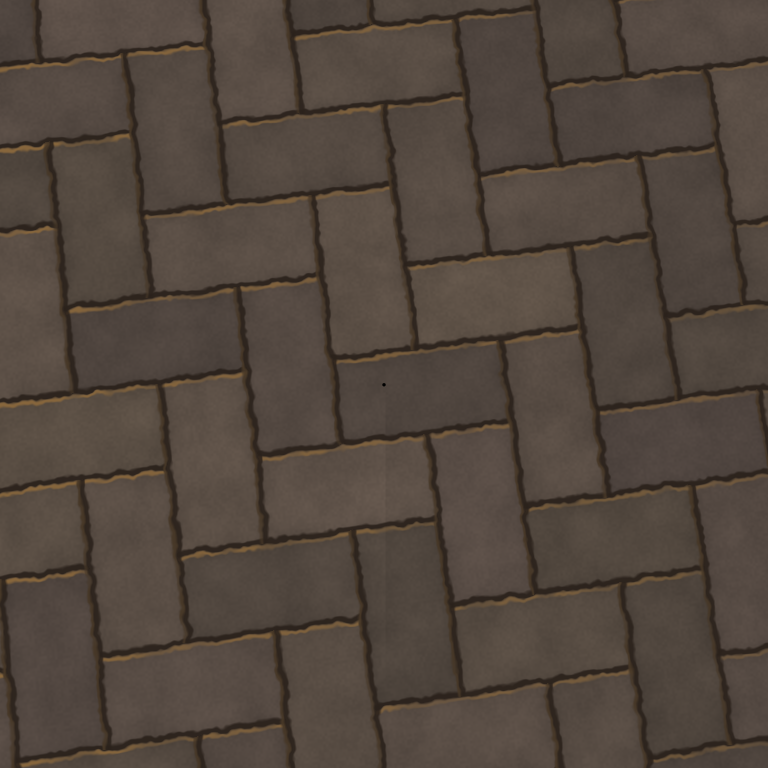
Reproduce this texture procedurally as a WebGL 1 fragment shader.

```glsl
precision highp float;
// Worn brown pavers in a herringbone bond, seen at a slight tilt.
// A projective map gives brick coordinates; each cell's diagonal index picks
// its brick, and signed edge distances shade dark joints and gilded rims.
uniform vec2 u_resolution;

float hash(vec2 p) {
  vec3 q = fract(vec3(p.xyx) * 0.1031);
  q += dot(q, q.yzx + 33.33);
  return fract((q.x + q.y) * q.z);
}

float noise(vec2 p) {
  vec2 i = floor(p), f = fract(p);
  f = f * f * (3.0 - 2.0 * f);
  return mix(mix(hash(i), hash(i + vec2(1.0, 0.0)), f.x),
             mix(hash(i + vec2(0.0, 1.0)), hash(i + 1.0), f.x), f.y);
}

float fbm(vec2 p) {
  float sum = 0.0, amp = 0.5;
  for (int i = 0; i < 4; i++) {
    sum += amp * noise(p);
    p = p * 2.03 + 17.3;
    amp *= 0.5;
  }
  return sum;
}

// Canvas position (y down) to brick-width units, with perspective
vec2 pavingPlane(vec2 c) {
  float depth = 1.0 - 0.0364 * c.x + 0.0833 * c.y;
  return vec2(9.072 * c.x - 1.051 * c.y - 2.406,
              1.086 * c.x + 9.456 * c.y - 1.836) / depth;
}

// Soft band of given half width around zero
float band(float d, float halfWidth, float soft) {
  return 1.0 - smoothstep(halfWidth - soft, halfWidth + soft, abs(d));
}

// Distance to the nearer of two opposite edges, negative at the far one
float edgeDistance(float q, float size) {
  return q < size - q ? q : q - size;
}

void main() {
  vec2 canvas = gl_FragCoord.xy / u_resolution;
  canvas.y = 1.0 - canvas.y;
  float pixel = 1.0 / min(u_resolution.x, u_resolution.y);
  float soft = max(0.018, 7.0 * pixel);
  vec2 plane = pavingPlane(canvas) + 64.0;

  // Chipped, wavering edges
  vec2 p = plane + 0.05 * (vec2(noise(plane * 7.0), noise(plane * 7.0 + 41.0)) - 0.5)
                 + 0.025 * (vec2(noise(plane * 19.0), noise(plane * 19.0 + 83.0)) - 0.5);

  // Herringbone: indices 0,1 form a lying brick, 2,3 a standing one
  vec2 cell = floor(p);
  float index = mod(cell.x + cell.y, 4.0);
  bool lying = index < 1.5;
  float secondHalf = mod(index, 2.0);
  vec2 size = lying ? vec2(2.0, 1.0) : vec2(1.0, 2.0);
  vec2 origin = cell - secondHalf * (size - 1.0);
  vec2 q = p - origin;
  float across = edgeDistance(q.x, size.x);
  float down = edgeDistance(q.y, size.y);

  // Brick face: tone per brick, blotches and fine grain
  float tone = hash(origin + 5.0);
  float blotch = fbm(plane * 2.6 + tone * 50.0) - 0.47;
  float grain = noise(plane * 34.0) - 0.5;
  vec3 color = mix(vec3(0.305, 0.265, 0.245), vec3(0.372, 0.320, 0.288), tone);
  color = mix(color, color * vec3(1.0, 1.01, 0.96), hash(origin + 29.0));
  color *= 1.0 + 0.22 * blotch + 0.06 * grain;

  // Faint lighting step left of the lower centre line
  float seam = smoothstep(-pixel, pixel, 0.502 - canvas.x)
             * smoothstep(0.5, 0.54, canvas.y) * smoothstep(0.38, 0.5, canvas.x);
  color *= 1.0 + 0.07 * seam * (1.0 - smoothstep(0.75, 0.95, canvas.y));

  // Soft soiling beside the joints
  float nearest = min(abs(across), abs(down));
  color *= 1.0 - 0.15 * exp(-nearest * 14.0);

  // Joints across the slope: shadow above, gilded rim below
  vec3 shadow = vec3(0.165, 0.130, 0.105);
  vec3 brown = vec3(0.275, 0.215, 0.150);
  vec3 gold = vec3(0.530, 0.400, 0.235);
  float wear = smoothstep(0.15, 0.6, noise(plane * 4.5 + 11.0));
  float glow = (1.0 - 0.45 * canvas.x) * mix(0.5, 1.0, wear);
  color = mix(color, shadow, 0.92 * band(down + 0.018, 0.032, soft));
  color = mix(color, gold, glow * band(down - 0.036, 0.021, soft));

  // Joints along the slope: brown lip on the left, shadow on the right
  color = mix(color, brown, mix(0.6, 0.95, wear) * band(across + 0.028, 0.026, soft));
  color = mix(color, shadow, 0.88 * band(across - 0.012, 0.030, soft));

  // One tiny pit at the centre
  float pit = length(canvas - vec2(0.5, 0.501));
  color *= smoothstep(0.0012, 0.0012 + 1.5 * pixel, pit);

  gl_FragColor = vec4(color, 1.0);
}
```
